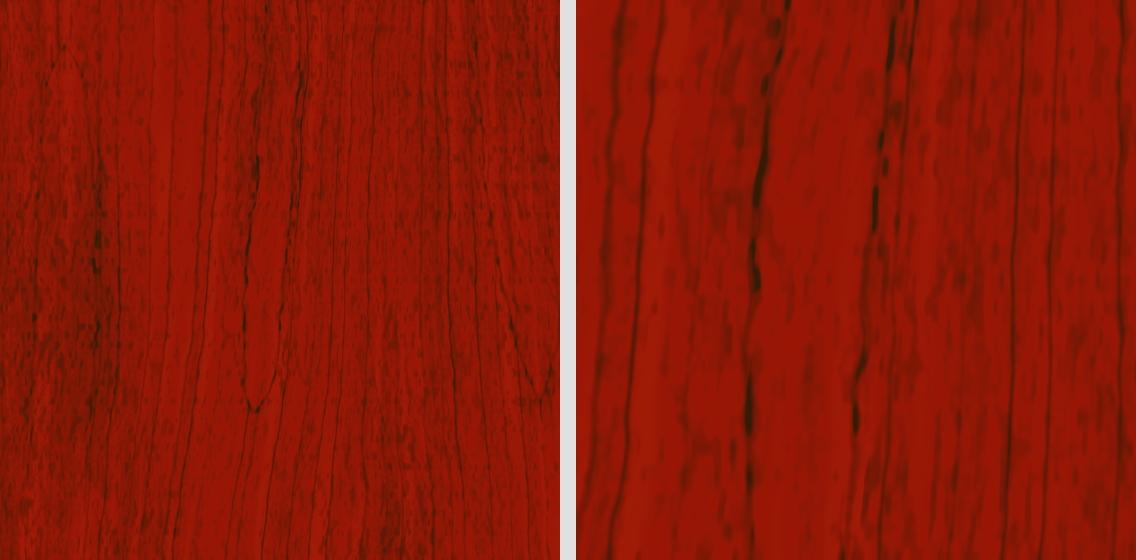
Left, the full canvas; right, a detail of the centre.
Give the GLSL for this texture, as a WebGL 1 fragment shader.

```glsl
precision highp float;
// Red stained cherry wood: dark growth rings run upward along a wandering
// grain coordinate, pointed tongues interrupt them, and stretched value
// noise adds streaks, fibres and short dark pores.
uniform vec2 u_resolution;

const vec3 DARK_GRAIN = vec3(0.20, 0.105, 0.02);
const vec3 RED_STAIN = vec3(0.60, 0.088, 0.02);
const vec3 ORANGE_GLOW = vec3(0.65, 0.125, 0.03);
const float RING_COUNT = 27.0;

float hash(vec2 p) {
  return fract(sin(dot(p, vec2(127.1, 311.7))) * 43758.5453);
}

float noise(vec2 p) {
  vec2 i = floor(p);
  vec2 f = fract(p);
  f = f * f * (3.0 - 2.0 * f);
  float low = mix(hash(i), hash(i + vec2(1.0, 0.0)), f.x);
  float high = mix(hash(i + vec2(0.0, 1.0)), hash(i + vec2(1.0, 1.0)), f.x);
  return mix(low, high, f.y);
}

// Position across the grain, after leaning and wandering
float grainCoordinate(vec2 p) {
  float offCentre = (p.x - 0.45) / 0.2;
  float lean = 0.09 * exp(-offCentre * offCentre) - 0.08 * smoothstep(0.6, 1.0, p.x);
  float bend = 0.035 * (noise(vec2(p.x * 4.0, p.y * 2.5) + 7.0) - 0.5);
  float wobble = 0.010 * (noise(vec2(p.x * 9.0, p.y * 9.0) + 31.0) - 0.5);
  float ragged = 0.003 * (noise(vec2(p.x * 20.0, p.y * 45.0)) - 0.5);
  return p.x - lean * (p.y - 0.3) + bend + wobble + ragged;
}

// Approximate distance to a pointed tongue, negative inside it
float tongueDistance(float across, float along, float width, float taper) {
  float decay = exp(-max(along, 0.0) / taper);
  float halfWidth = along < 0.0 ? along * width / taper : width * (1.0 - decay);
  float slope = decay * width / taper;
  float side = sqrt(across * across + 0.00003);
  return (side - halfWidth) / sqrt(1.0 + slope * slope);
}

float softLine(float d, float width) {
  return exp(-d * d / (width * width));
}

// Thin dark edge with a smoky, fibrous fringe outside it
float tongueInk(float d, float along, float pores, float pixel) {
  float edge = 0.75 * softLine(d, max(0.0028, pixel));
  float fringe = smoothstep(-0.004, 0.002, d) * exp(-max(d, 0.0) / 0.016);
  float reach = smoothstep(-0.08, 0.0, along) * (1.0 - smoothstep(0.55, 0.95, along));
  return reach * (edge * (0.55 + 0.45 * pores) + fringe * (0.12 + 0.38 * pores));
}

// Unevenly spaced rings, each with its own strength and one shaded side
float ringInk(float grain, float y, float pixel) {
  float cell = floor(grain * RING_COUNT);
  float ink = 0.0;
  for (int k = -1; k <= 1; k++) {
    float id = cell + float(k);
    float centre = (id + 0.15 + 0.7 * hash(vec2(id, 3.0))) / RING_COUNT;
    float d = grain - centre;
    float strength = mix(0.2, 0.8, hash(vec2(id, 11.0)));
    strength *= 0.35 + 0.9 * noise(vec2(id * 5.3, y * 4.0));
    float width = max(mix(0.0014, 0.0026, hash(vec2(id, 19.0))), 0.7 * pixel);
    float shade = smoothstep(-0.001, 0.001, d) * exp(-max(d, 0.0) / 0.008);
    ink += strength * (softLine(d, width) + 0.2 * shade);
  }
  return ink;
}

void main() {
  vec2 p = gl_FragCoord.xy / u_resolution;
  float pixel = 1.0 / min(u_resolution.x, u_resolution.y);
  float grain = grainCoordinate(p);

  // Texture along the grain, from broad bands to single pores
  float broad = noise(vec2(grain * 7.0, p.y * 2.2) + 13.0);
  float streak = noise(vec2(grain * 60.0, p.y * 3.0) + 5.0);
  float fibre = noise(vec2(grain * 230.0, p.y * 42.0));
  float speckle = noise(p * vec2(300.0, 170.0) + 90.0);
  float pores = smoothstep(0.5, 0.9, noise(vec2(grain * 210.0, p.y * 60.0) + 50.0));

  // Three tongues: a central one, a wide right one and a hook at the left
  float roughness = 0.008 * (noise(vec2(p.x * 10.0, p.y * 26.0) + 70.0) - 0.5);
  float centreAlong = p.y - 0.26;
  float rightAlong = p.y - 0.27;
  float hookAlong = 0.93 - p.y;
  float centre = tongueDistance(grain - 0.445, centreAlong, 0.034, 0.05) + roughness;
  float right = tongueDistance(grain - 0.97, rightAlong, 0.09, 0.25) + 0.5 * roughness;
  float hook = tongueDistance(grain - 0.11, hookAlong, 0.05, 0.09) + roughness;

  float ink = ringInk(grain, p.y, pixel) * (0.6 + 0.5 * fibre);
  ink *= smoothstep(-0.002, 0.018, centre);
  ink *= mix(0.35, 1.0, smoothstep(-0.002, 0.012, min(right, hook)));
  ink += tongueInk(centre, centreAlong, pores, pixel);
  ink += 0.7 * tongueInk(right, rightAlong, pores, pixel);
  ink += 0.6 * tongueInk(hook, hookAlong, pores, pixel);

  // Tone is 1 for clean stain and 0 for the darkest grain
  float tone = 0.97 + 0.24 * (broad - 0.5) + 0.22 * (streak - 0.5);
  tone += 0.20 * (fibre - 0.5) + 0.18 * (speckle - 0.5);
  tone -= pores * mix(0.34, 0.14, broad);
  tone -= 0.10 * (1.0 - smoothstep(0.0, 0.3, p.x));
  tone -= 0.85 * min(ink, 1.0);

  vec3 color = mix(DARK_GRAIN, RED_STAIN, clamp(tone, 0.0, 1.0));
  float glow = smoothstep(0.6, 0.95, streak) * smoothstep(0.8, 1.1, tone);
  color = mix(color, ORANGE_GLOW, 0.5 * glow);
  gl_FragColor = vec4(color, 1.0);
}
```
